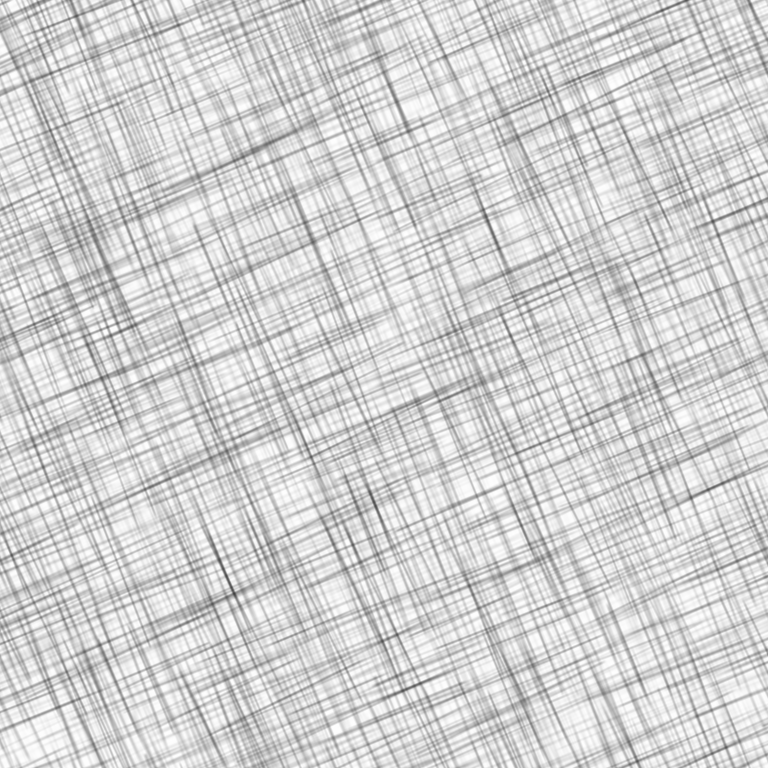
Give the GLSL for this texture, as a three.js fragment shader.

```glsl
// Draws a tilted pencil crosshatch of fine grey strokes on white paper.
varying vec2 vUv;

const int LAYERS = 7;            // stroke layers per direction
const float TILT = 0.41;         // main slope of the hatching, radians
const float TILT_SPREAD = 0.11;  // slope variation between layers
const float QUARTER_TURN = 1.5708;
const float INK_STRENGTH = 0.27;
const vec3 PAPER = vec3(0.995);

float hash(vec3 p) {
  p = fract(p * vec3(0.1031, 0.1137, 0.0973));
  p += dot(p, p.yzx + 33.33);
  return fract((p.x + p.y) * p.z);
}

vec2 rotate(vec2 p, float angle) {
  float c = cos(angle);
  float s = sin(angle);
  return vec2(c * p.x + s * p.y, c * p.y - s * p.x);
}

// Ink of one layer: parallel lanes, each cut into strokes of random tone.
float strokes(vec2 p, float lanes, float strokeLength, float seed) {
  float lane = floor(p.y * lanes);
  float along = p.x / strokeLength + 9.0 * hash(vec3(lane, seed, 1.0));
  float index = floor(along);
  float t = fract(along);
  vec3 id = vec3(lane, index, seed);

  // Soft line profile, shifted at random inside its lane
  float halfWidth = mix(0.0026, 0.0040, hash(id + 11.0));
  float room = max(0.5 / lanes - halfWidth, 0.0);
  float center = (lane + 0.5) / lanes + room * (2.0 * hash(id + 23.0) - 1.0);
  float profile = 1.0 - smoothstep(0.0, halfWidth, abs(p.y - center));

  // Ends that range from crisp to tapered
  float fadeIn = mix(0.03, 0.35, hash(id + 37.0));
  float fadeOut = mix(0.03, 0.35, hash(id + 53.0));
  float ends = smoothstep(0.0, fadeIn, t) * smoothstep(0.0, fadeOut, 1.0 - t);

  float tone = pow(hash(id + 71.0), 4.0);
  return tone * profile * ends;
}

// Light left on the paper after all layers of one direction.
float hatch(vec2 p, float angle, float seed) {
  float light = 1.0;
  for (int i = 0; i < LAYERS; i++) {
    float layer = seed + float(i) * 7.0;
    float turn = TILT_SPREAD * (fract(float(i) * 0.618 + 0.3) - 0.5);
    float lanes = mix(82.0, 108.0, hash(vec3(layer, 2.0, 5.0)));
    float strokeLength = mix(0.16, 0.42, fract(float(i) * 0.382 + 0.1));
    vec2 q = rotate(p, angle + turn) + 3.0 + 0.137 * float(i);
    light *= 1.0 - INK_STRENGTH * strokes(q, lanes, strokeLength, layer);
  }
  return light;
}

void main() {
  float shallow = hatch(vUv, TILT, 3.0);
  float steep = hatch(vUv, TILT + QUARTER_TURN, 101.0);
  gl_FragColor = vec4(PAPER * shallow * steep, 1.0);
}
```
